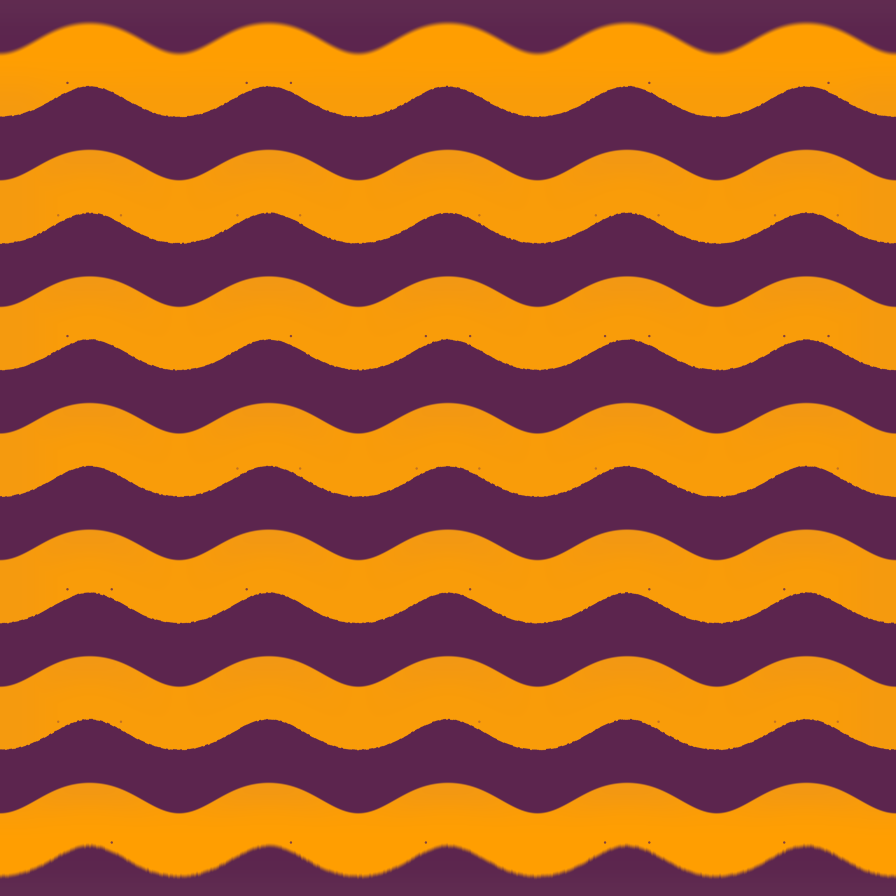
Write a WebGL 1 fragment shader that draws this pattern.

```glsl
precision highp float;

// Seven wavy orange bands on plum, five crests across.
// Each band is a cosine-shifted stripe that swells between crests; its wear
// is hashed specks, a ragged lower edge and softened outermost edges.

uniform vec2 u_resolution;

float hash(vec2 p) {
    vec3 q = fract(vec3(p.xyx) * 0.1031);
    q += dot(q, q.yzx + 33.33);
    return fract((q.x + q.y) * q.z);
}

// Tiny dark dot beside a crest on the lower edge; side is -1 or 1.
float speck(vec2 p, vec2 cell, float side) {
    float odd = mod(cell.y, 2.0);
    vec2 center = vec2((cell.x + 0.5) / 5.0 + side * mix(0.0247, 0.035, odd),
                       cell.y * 0.1413 + mix(0.0925, 0.099, odd));
    float present = step(0.5, hash(cell + vec2(side * 7.0 + 19.0, 31.0)));
    float dot_mask = 1.0 - smoothstep(0.0006, 0.002, length(p - center));
    return present * dot_mask * mix(0.75, 0.35, odd);
}

void main() {
    vec2 p = gl_FragCoord.xy / u_resolution;
    p.y = 1.0 - p.y; // measure downwards
    float pixel = 1.0 / u_resolution.y;

    // Straighten the waves, then find the nearest band and the offset from it.
    float theta = 6.2831853 * (5.0 * p.x - 0.5);
    float crest = cos(theta);
    float y = p.y + 0.017 * crest - 0.0781;
    float row = floor(y / 0.1413 + 0.5);
    float d = y - row * 0.1413;
    float below = step(0.0, d);

    // Band edge: swollen on the slopes, slightly stepped underneath.
    float swell = 0.003 * (1.0 - crest * crest);
    float ragged = (hash(vec2(floor(p.x * 384.0), row + 5.0)) - 0.5) * 0.0012;
    float inside = 0.0352 + swell + ragged * below - abs(d);

    // The first upper edge and the last lower edge are blurred.
    float outer = step(row, 0.5) * (1.0 - below) + step(5.5, row) * below;
    float softness = max(0.75 * pixel, mix(mix(0.0013, 0.0008, below), 0.0038, outer));
    float band = smoothstep(-softness, softness, inside);

    // Duller crests, brighter colour toward the top and bottom.
    float margin = abs(p.y - 0.5);
    float vivid = smoothstep(0.38, 0.44, margin);
    float dull = (0.5 + 0.5 * crest) * (1.0 - smoothstep(-0.032, 0.012, d));
    dull = max(dull, 0.5 * (1.0 - smoothstep(0.02, 0.07, min(p.x, 1.0 - p.x))));
    vec3 orange = mix(vec3(0.975, 0.61, 0.035), vec3(0.95, 0.595, 0.075), dull);
    orange = mix(orange, vec3(1.0, 0.62, 0.005), vivid);
    vec3 plum = mix(vec3(0.36, 0.147, 0.305), vec3(0.375, 0.17, 0.315),
                    smoothstep(0.46, 0.5, margin));

    vec2 cell = vec2(floor(p.x * 5.0), row);
    float wear = max(speck(p, cell, -1.0), speck(p, cell, 1.0));
    vec3 color = mix(plum, mix(orange, plum, wear), band);
    gl_FragColor = vec4(color, 1.0);
}
```
